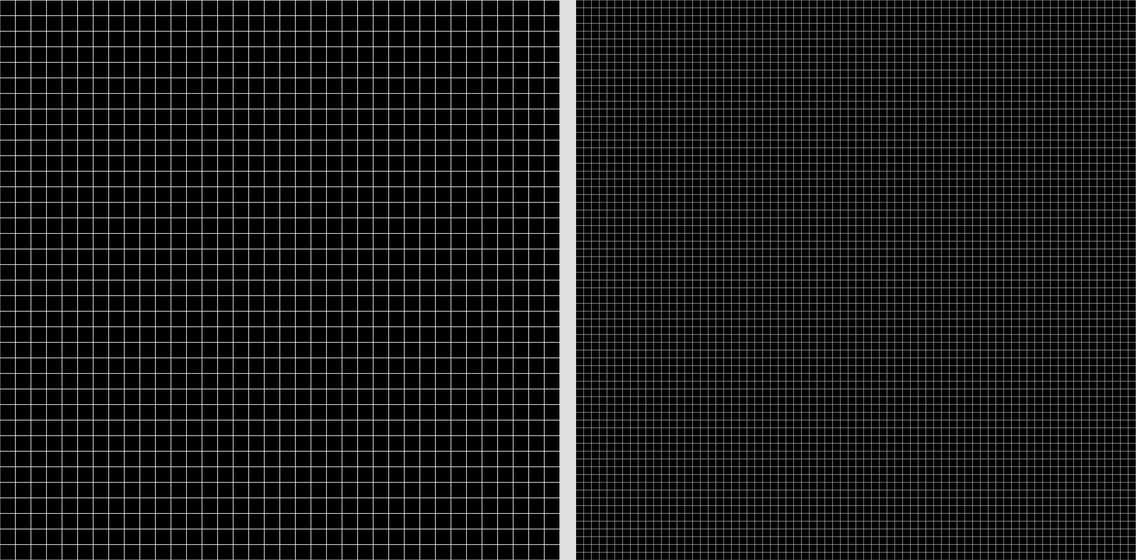
Left, the tile; right, the same tile 2 across and 2 down.
Reproduce this pattern procedurally as a WebGL 1 fragment shader.

```glsl
precision highp float;

uniform vec2 u_resolution;

const float PI = 3.14159;
const float CELLS = 36.0;
const int TAPS = 9;
const float LINE_WIDTH = 0.0406;                  // fraction of a cell
const vec2 LINE_OFFSET = vec2(-0.0117, -0.0078);  // fraction of a cell
const vec3 BACKGROUND = vec3(0.0);
const vec3 LINE_COLOR = vec3(1.0);

vec2 sinc(vec2 x) {
  vec2 angle = PI * max(abs(x), 0.001);
  return sin(angle) / angle;
}

// Sharp windowed-sinc kernel with a radius of three pixels
vec2 lanczos(vec2 x) {
  return sinc(x) * sinc(x / 3.0) * step(abs(x), vec2(3.0));
}

// Signed distance to the nearest whole number on each axis
vec2 nearestLine(vec2 p) {
  return fract(p + 0.5) - 0.5;
}

// Filtered coverage of a line on each axis, integrated across its width
vec2 lineCoverage(vec2 dist, float width, vec2 pixel) {
  vec2 sum = vec2(0.0);
  for (int i = 0; i < TAPS; i++) {
    float across = (float(i) + 0.5) / float(TAPS) - 0.5;
    sum += lanczos((dist - across * width) / pixel);
  }
  return sum * width / (float(TAPS) * pixel);
}

// Union of the vertical and horizontal lines, with undershoot clipped
float gridCoverage(vec2 p, float width, vec2 pixel) {
  vec2 cover = lineCoverage(nearestLine(p), width, pixel);
  return clamp(1.0 - (1.0 - cover.x) * (1.0 - cover.y), 0.0, 1.0);
}

void main() {
  vec2 uv = gl_FragCoord.xy / u_resolution;
  vec2 pixel = CELLS / u_resolution;
  float grid = gridCoverage(uv * CELLS - LINE_OFFSET, LINE_WIDTH, pixel);
  gl_FragColor = vec4(mix(BACKGROUND, LINE_COLOR, grid), 1.0);
}
```
